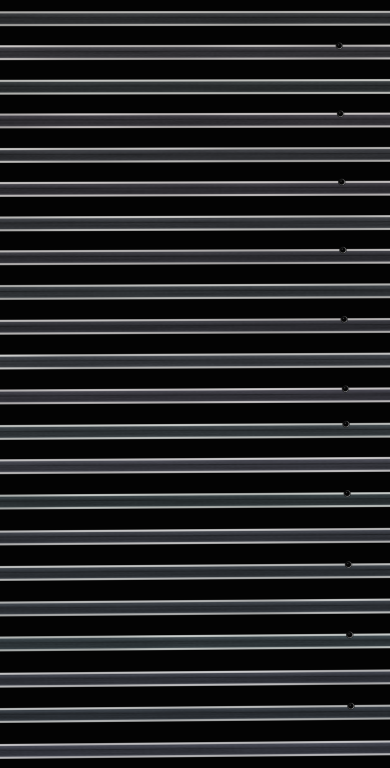
Reproduce this texture procedurally as a WebGL 2 fragment shader.

```glsl
#version 300 es
precision highp float;

uniform vec2 u_resolution;
out vec4 fragColor;

#define SLATS 22
#define FIRST 0.0165      // top rim of the first slat, from the upper edge
#define PITCH 0.0440      // distance between slats
#define GROWTH 0.000068   // widening of the pitch going down
#define DEPTH 0.0166      // distance between the two rims of a slat
#define RIM 0.00135       // half width of a bright rim
#define RIVET 0.0047      // rivet radius
#define BLACK vec3(0.010)
#define BODY vec3(0.190, 0.190, 0.200)
#define RIM_COLOR vec3(0.770, 0.760, 0.750)

float hash(vec2 p) {
    return fract(sin(dot(p, vec2(127.1, 311.7))) * 43758.5453);
}

float noise(vec2 p) {
    vec2 i = floor(p), f = fract(p);
    f = f * f * (3.0 - 2.0 * f);
    return mix(mix(hash(i), hash(i + vec2(1, 0)), f.x),
               mix(hash(i + vec2(0, 1)), hash(i + vec2(1, 1)), f.x), f.y);
}

// Soft stripe of half width w around d = 0
float stripe(float d, float w, float soft) {
    return 1.0 - smoothstep(w - soft, w + soft, abs(d));
}

// Muted purple or green hue, cooler toward the bottom
vec3 slatTint(float id) {
    float hue = hash(vec2(id, 4.0)) * 0.5 + 0.5 * (1.0 - mod(id, 2.0));
    vec3 tint = mix(vec3(1.05, 0.97, 1.03), vec3(0.94, 1.03, 0.99), hue);
    vec3 cool = mix(vec3(1.0), vec3(0.92, 1.02, 1.07), id / float(SLATS));
    return tint * cool * mix(0.90, 1.12, hash(vec2(id, 9.0)));
}

// Flat face with a lighter upper band, a dark crease and fine streaks
vec3 slatFace(float t, float x, float id) {
    float shade = 0.95 + 0.40 * (1.0 - smoothstep(0.12, 0.45, t));
    shade += 0.35 * smoothstep(0.72, 0.95, t);
    shade -= 0.22 * stripe(t - 0.43, 0.03, 0.06);
    shade += 0.16 * (noise(vec2(x * 12.0, t * 9.0 + id * 17.0)) - 0.5);
    shade += 0.08 * (noise(vec2(x * 300.0, t * 12.0 + id * 31.0)) - 0.5);
    return BODY * slatTint(id) * shade;
}

// Dark round hole with a gray ring and a small glint
vec3 addRivet(vec3 color, vec2 q, float aa) {
    float r = length(q);
    float disc = 1.0 - smoothstep(RIVET - aa, RIVET + aa, r);
    float ring = stripe(r - RIVET * 0.82, RIVET * 0.10, aa);
    float light = 0.30 + 0.25 * dot(q / max(r, aa), vec2(0.8, 0.6));
    float glint = stripe(length(q + RIVET * vec2(0.2, 0.25)), RIVET * 0.14, aa);
    vec3 metal = BLACK * 2.0 + ring * light + glint * 0.22;
    return mix(color, metal, disc);
}

void main() {
    float aa = 0.75 / u_resolution.y;
    vec2 p = vec2(gl_FragCoord.x, u_resolution.y - gl_FragCoord.y) / u_resolution.y;
    float soft = max(aa, 0.0008);
    vec3 color = BLACK;

    for (int i = 0; i < SLATS; i++) {
        float id = float(i);
        float jitter = (hash(vec2(id, 2.0)) - 0.5) * 0.0012;
        float top = FIRST + id * PITCH + id * id * GROWTH + jitter;
        float slope = 0.0012 + 0.00038 * id;
        float d = p.y - top + slope * p.x;

        // Face between the rims
        float face = stripe(d - DEPTH * 0.5, DEPTH * 0.5, soft);
        color = mix(color, slatFace(d / DEPTH, p.x, id), face);

        // Bright rims with slow variation along their length
        float wear = mix(0.88, 1.05, noise(vec2(p.x * 9.0, id * 5.0)));
        vec3 rimColor = RIM_COLOR * mix(vec3(1.0), slatTint(id), 0.25) * wear;
        color = mix(color, rimColor, stripe(d, RIM, soft));
        color = mix(color, rimColor * 0.94, stripe(d - DEPTH, RIM, soft));

        // Every second slat has a rivet; the order flips halfway down
        float order = i < SLATS / 2 + 1 ? 1.0 : 0.0;
        if (mod(id, 2.0) == order) {
            float rivetX = 0.441 + 0.0008 * id;
            vec2 center = vec2(rivetX, top - slope * rivetX);
            color = addRivet(color, p - center, aa);
        }
    }
    fragColor = vec4(color, 1.0);
}
```
